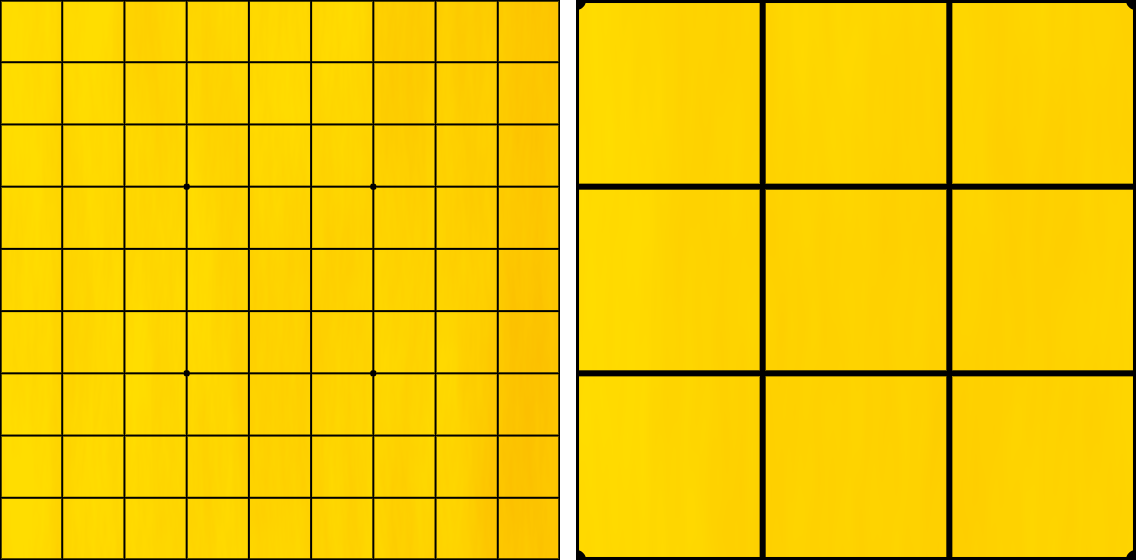
Left, the full canvas; right, a detail of the centre.
Reproduce this pattern procedurally as a WebGL 1 fragment shader.

```glsl
precision highp float;
// A nine by nine board ruled in black on golden wood, with four star points.
// Lines and dots are distance functions; the wood is a warm left-to-right
// gradient with broad and fine gradient noise stretched along the grain.

uniform vec2 u_resolution;

const float CELLS = 9.0;
const float LINE_WIDTH = 0.0036;
const float BORDER_WIDTH = 0.0030;
const float DOT_RADIUS = 0.0060;
const float DOT_SPACING = 3.0;             // cells between star points

const vec3 LIGHT_WOOD = vec3(1.0, 0.865, 0.0);
const vec3 DARK_WOOD = vec3(0.985, 0.720, 0.0);
const vec3 INK = vec3(0.0);

const vec2 BAND_SCALE = vec2(13.0, 1.6);
const vec2 STREAK_SCALE = vec2(42.0, 4.5);
const vec2 FIBRE_SCALE = vec2(150.0, 18.0);
const float BAND_AMOUNT = 0.30;
const float STREAK_AMOUNT = 0.15;
const float FIBRE_AMOUNT = 0.09;

vec2 hashGradient(vec2 cell) {
  float h = fract(sin(dot(cell, vec2(127.1, 311.7))) * 43758.55);
  float angle = 6.28318 * h;
  return vec2(cos(angle), sin(angle));
}

float gradientNoise(vec2 p) {
  vec2 i = floor(p);
  vec2 f = fract(p);
  vec2 w = f * f * f * (f * (f * 6.0 - 15.0) + 10.0);
  vec2 e = vec2(1.0, 0.0);
  float a = dot(hashGradient(i), f);
  float b = dot(hashGradient(i + e.xy), f - e.xy);
  float c = dot(hashGradient(i + e.yx), f - e.yx);
  float d = dot(hashGradient(i + e.xx), f - e.xx);
  return mix(mix(a, b, w.x), mix(c, d, w.x), w.y);
}

vec3 woodColour(vec2 uv) {
  // Overall tone deepens toward the right edge.
  float tone = 0.08 + 0.28 * uv.x + 0.25 * smoothstep(0.78, 0.94, uv.x);

  // Slight sideways drift keeps the grain from running perfectly straight.
  vec2 p = uv;
  p.x += 0.012 * gradientNoise(uv * vec2(3.0, 2.0) + 5.0);
  tone += BAND_AMOUNT * gradientNoise(p * BAND_SCALE + 17.0);
  tone += STREAK_AMOUNT * gradientNoise(p * STREAK_SCALE + 31.0);
  tone += FIBRE_AMOUNT * gradientNoise(p * FIBRE_SCALE + 53.0);
  return mix(LIGHT_WOOD, DARK_WOOD, clamp(tone, 0.0, 1.0));
}

// Coverage of a shape from its signed distance, softened over one pixel.
float coverage(float dist, float pixel) {
  return clamp(0.5 - dist / pixel, 0.0, 1.0);
}

float gridInk(vec2 uv, float pixel) {
  vec2 toLine = abs(fract(uv * CELLS + 0.5) - 0.5) / CELLS;
  float grid = min(toLine.x, toLine.y) - 0.5 * LINE_WIDTH;
  vec2 toEdge = min(uv, 1.0 - uv);
  float border = min(toEdge.x, toEdge.y) - BORDER_WIDTH;
  return coverage(min(grid, border), pixel);
}

float starInk(vec2 uv, float pixel) {
  // Repeat every third crossing, leaving out those on the border.
  vec2 crossing = floor(uv * CELLS / DOT_SPACING + 0.5);
  crossing = clamp(crossing, 1.0, CELLS / DOT_SPACING - 1.0);
  vec2 centre = crossing * DOT_SPACING / CELLS;
  return coverage(length(uv - centre) - DOT_RADIUS, pixel);
}

void main() {
  vec2 uv = gl_FragCoord.xy / u_resolution;
  float pixel = 1.0 / min(u_resolution.x, u_resolution.y);
  float ink = max(gridInk(uv, pixel), starInk(uv, pixel));
  gl_FragColor = vec4(mix(woodColour(uv), INK, ink), 1.0);
}
```
